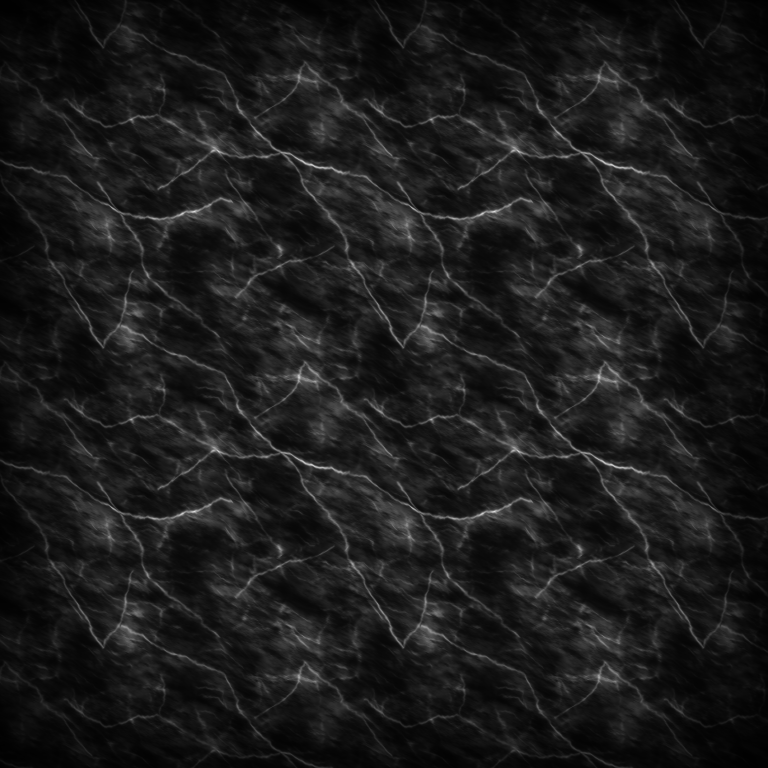
Reproduce this texture procedurally as a WebGL 2 fragment shader.

```glsl
#version 300 es
precision highp float;
// Black marble: a square tile of pale veins, repeated across and down.
// Veins are segments bent by layered sines; hairline cracks come from cellular
// noise on sheared lattices, over streaky clouds, with darkened canvas edges.
uniform vec2 u_resolution;
out vec4 outColor;

const float REPEATS = 2.56;       // tiles across and down
const float VEIN_WIDTH = 0.0042;  // in tiles
const float HAZE_REACH = 0.08;    // in tiles
const float JAG = 0.032;          // bending of the veins
const float VEIN_LIGHT = 0.40;
const float CRACK_LIGHT = 0.16;
const float HAZE_LIGHT = 0.08;
const float CLOUD_LIGHT = 0.125;
const vec3 STONE = vec3(0.022);
const float TAU = 6.2831853;
// Integer shears keep the tile seamless while slanting the grain.
const mat2 GRAIN = mat2(1.0, -1.0, 1.0, 2.0);
const mat2 STEEP_GRAIN = mat2(1.0, -1.0, 1.0, 1.0);

vec2 hash2(vec2 p) {
    vec3 q = fract(p.xyx * vec3(0.1031, 0.1030, 0.0973));
    q += dot(q, q.yzx + 33.33);
    return fract((q.xx + q.yz) * q.zy);
}

// Value noise that wraps after 'period' cells.
float noise(vec2 p, vec2 period) {
    vec2 i = floor(p), f = fract(p);
    f = f * f * (3.0 - 2.0 * f);
    float a = hash2(mod(i, period)).x, b = hash2(mod(i + vec2(1, 0), period)).x;
    float c = hash2(mod(i + vec2(0, 1), period)).x, d = hash2(mod(i + 1.0, period)).x;
    return mix(mix(a, b, f.x), mix(c, d, f.x), f.y);
}

float fbm(vec2 p, vec2 cells) {
    float sum = 0.0, amp = 0.5;
    for (int i = 0; i < 4; i++, cells *= 2.0, amp *= 0.65)
        sum += amp * noise(p * cells, cells);
    return sum / 1.174;
}

// Layered sines with whole frequencies bend the tile without a seam.
vec2 bend(vec2 p) {
    for (float f = 2.0; f < 70.0; f *= 2.0)
        p += JAG / f * sin(TAU * f * p.yx + vec2(f, 1.7 * f + 2.0));
    return p;
}

// Cell borders: the gap between the nearest and second nearest point.
float cracks(vec2 p, vec2 cells, float width) {
    p *= cells;
    float near = 9.0, second = 9.0;
    for (int i = 0; i < 9; i++) {
        vec2 cell = floor(p) + vec2(i % 3, i / 3) - 1.0;
        float d = length(cell + hash2(mod(cell, cells) + 7.0) - p);
        second = min(second, max(near, d));
        near = min(near, d);
    }
    float gap = (second - near) / width;
    return exp(-gap * gap) + 0.15 * exp(-gap * 0.4);
}

// x: bright line, y: haze on one side of it. Wraps around the tile.
vec2 vein(vec2 p, vec2 a, vec2 b) {
    vec2 ab = b - a, q = p - a;
    q -= round(q - 0.5 * ab);
    float d = length(q - ab * clamp(dot(q, ab) / dot(ab, ab), 0.0, 1.0));
    float side = (ab.x * q.y - ab.y * q.x) / length(ab);
    float w = max(VEIN_WIDTH, 0.75 * REPEATS / min(u_resolution.x, u_resolution.y));
    float line = exp(-d * d / (w * w)) + 0.22 * exp(-d / (2.5 * w));
    return vec2(line, exp(-d / HAZE_REACH) * smoothstep(-0.015, 0.02, side));
}

vec2 path(vec2 p, vec2 a, vec2 b, vec2 c, float strength) {
    return strength * max(vein(p, a, b), vein(p, b, c));
}

vec2 mainVeins(vec2 p) {
    vec2 knot = vec2(0.95, 0.50), fork = vec2(0.18, 0.60), peak = vec2(1.0, 0.20);
    vec2 elbow = vec2(0.47, 0.725), link = vec2(0.55, 0.37);
    // Long diagonal trunk
    vec2 v = path(p, vec2(0.40, 0.07), vec2(0.72, 0.27), knot, 0.75);
    v = max(v, path(p, knot - vec2(1, 0), fork, elbow, 1.0));
    v = max(v, path(p, elbow, vec2(0.66, 0.71), vec2(0.76, 0.68), 0.7));
    // Steep branches
    v = max(v, path(p, knot, vec2(1.13, 0.80), vec2(1.34, 1.15), 0.75));
    v = max(v, path(p, vec2(0.34, 1.15), vec2(0.43, 1.0), vec2(0.46, 0.90), 0.5));
    v = max(v, path(p, vec2(0.33, 0.60), vec2(0.50, 0.89), vec2(0.73, 1.15), 0.55));
    v = max(v, path(p, peak, vec2(1.13, 0.33), vec2(1.31, 0.51), 0.6));
    v = max(v, path(p, vec2(0.75, 0.58), vec2(0.86, 0.75), vec2(0.94, 0.84), 0.4));
    // Cross links
    v = max(v, path(p, knot, vec2(0.72, 0.53), vec2(0.53, 0.62), 0.6));
    v = max(v, path(p, peak, vec2(0.97, 0.29), vec2(0.87, 0.38), 0.5));
    v = max(v, path(p, vec2(0.22, 0.36), vec2(0.37, 0.41), link, 0.55));
    v = max(v, path(p, vec2(0.52, 0.24), link, vec2(0.73, 0.53), 0.4));
    return max(v, path(p, vec2(0.80, 0.99), vec2(0.88, 0.90), vec2(1.10, 0.83), 0.5));
}

void main() {
    vec2 uv = gl_FragCoord.xy / u_resolution;
    vec2 tile = vec2(uv.x, 1.0 - uv.y) * REPEATS, bent = bend(tile);
    // Mottled stone, streaked along the grain, and wear that breaks the lines
    float cloud = smoothstep(0.25, 0.75, fbm(GRAIN * bent, vec2(4, 5)));
    float patches = smoothstep(0.25, 0.75, fbm(bent, vec2(7)));
    float grit = smoothstep(0.2, 0.8, fbm(GRAIN * tile, vec2(10, 18)));
    float wear = smoothstep(0.3, 0.7, fbm(STEEP_GRAIN * bent, vec2(9, 14)));
    // Veins and broken hairlines
    vec2 veins = mainVeins(bent);
    float hair = cracks(GRAIN * bent, vec2(2, 3), 0.04) * (0.2 + patches)
               + cracks(STEEP_GRAIN * bent, vec2(3, 5), 0.055) * (0.2 + cloud)
               + cracks(GRAIN * bent, vec2(4, 7), 0.09) * wear * 0.6;
    float light = CLOUD_LIGHT * (0.2 + 0.9 * cloud) * (0.5 + 0.6 * patches)
                + HAZE_LIGHT * veins.y * (0.3 + patches);
    light = light * (0.4 + 1.2 * grit) + CRACK_LIGHT * hair * (0.15 + 1.1 * wear * grit);
    light += VEIN_LIGHT * veins.x * (0.35 + 0.6 * wear + 0.45 * grit);
    // Canvas edges fall into shadow
    vec2 edge = smoothstep(-0.1, 0.2, min(uv, 1.0 - uv));
    outColor = vec4((STONE + light) * edge.x * edge.y, 1.0);
}
```
